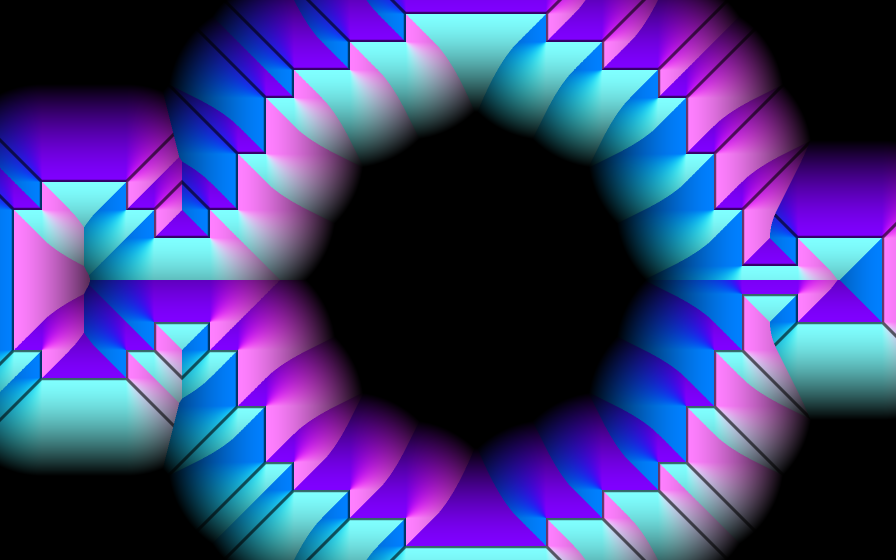
This background is drawn by a WebGL 2 fragment shader. Its source:

```glsl
#version 300 es
precision highp float;

uniform vec2 u_resolution;
out vec4 fragColor;

// Layout, measured in grid cells from the centre of the large ring
const float ROWS = 20.0;
const vec2 RING_OFFSET = vec2(1.0, 0.0);
const float RING_RADIUS = 9.33;
const vec2 LEFT_ROOM = vec2(-14.0, 0.0);
const float LEFT_RADIUS = 3.4;
const float LEFT_WALL = -16.5;
const vec2 RIGHT_ROOM = vec2(13.0, 0.0);
const float RIGHT_RADIUS = 1.7;
const float LEFT_HALL_HALF = 1.5;
const float RIGHT_HALL_HALF = 0.5;

// Glow and corner seams
const float GLOW_REACH = 3.5;
const float GLOW_CURVE = 1.6;
const float SEAM_HALF = 0.055;
const float SEAM_SHADE = 0.4;
const int SEARCH = 4;
const int SAMPLES = 2;

// True for cells that belong to the connected floor plan
bool isOpen(vec2 cell) {
    bool ring = length(cell) < RING_RADIUS;
    bool leftRoom = distance(cell, LEFT_ROOM) < LEFT_RADIUS && cell.x > LEFT_WALL;
    bool rightRoom = distance(cell, RIGHT_ROOM) < RIGHT_RADIUS;
    float hallHalf = cell.x < 0.0 ? LEFT_HALL_HALF : RIGHT_HALL_HALF;
    bool hall = abs(cell.y) < hallHalf && cell.x > LEFT_ROOM.x && cell.x < RIGHT_ROOM.x;
    return ring || leftRoom || rightRoom || hall;
}

// Vector from p to the closest cell on the other side of the outline
vec2 toOutline(vec2 p, bool inside) {
    vec2 home = floor(p + 0.5);
    vec2 nearest = vec2(100.0);
    for (int y = -SEARCH; y <= SEARCH; y++) {
        for (int x = -SEARCH; x <= SEARCH; x++) {
            vec2 cell = home + vec2(x, y);
            vec2 delta = clamp(p, cell - 0.5, cell + 0.5) - p;
            if (dot(delta, delta) < dot(nearest, nearest) && isOpen(cell) != inside) {
                nearest = delta;
            }
        }
    }
    return nearest;
}

// Hue follows the direction to the outline, brightness the distance
vec3 shade(vec2 p, float pixel) {
    bool inside = isOpen(floor(p + 0.5));
    vec2 delta = toOutline(p, inside);
    float dist = length(delta);
    vec2 dir = delta / max(dist, 1e-4);
    vec3 color = vec3(0.5 - 0.5 * dir.x, 0.5 + 0.5 * dir.y, 1.0);
    float glow = 1.0 - pow(min(dist / GLOW_REACH, 1.0), GLOW_CURVE);

    // Diagonal seams leave the outer corners
    float offDiagonal = abs(abs(delta.x) - abs(delta.y)) * 0.7071;
    float seam = 1.0 - smoothstep(SEAM_HALF - 0.5 * pixel, SEAM_HALF + 0.5 * pixel, offDiagonal);
    if (!inside) glow *= mix(1.0, SEAM_SHADE, seam);
    return color * glow;
}

void main() {
    float pixel = ROWS / u_resolution.y;
    vec3 sum = vec3(0.0);
    // Average a small grid of samples to smooth every edge
    for (int j = 0; j < SAMPLES; j++) {
        for (int i = 0; i < SAMPLES; i++) {
            vec2 jitter = (vec2(i, j) + 0.5) / float(SAMPLES) - 0.5;
            vec2 p = (gl_FragCoord.xy + jitter - 0.5 * u_resolution) * pixel - RING_OFFSET;
            sum += shade(p, pixel);
        }
    }
    fragColor = vec4(sum / float(SAMPLES * SAMPLES), 1.0);
}
```
